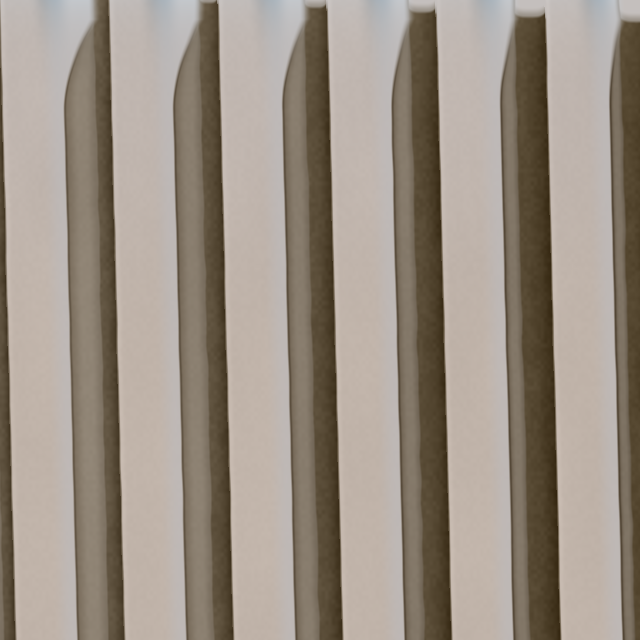
This texture is drawn by a Shadertoy shader. Its source:

```glsl
// Row of slanted cream radiator ribs with shaded side walls and dark gaps under a top rail.

float hash(vec2 p) {
    return fract(sin(dot(p, vec2(127.1, 311.7))) * 43758.545);
}

float noise(vec2 p) {
    vec2 c = floor(p), f = fract(p);
    f = f * f * (3.0 - 2.0 * f);
    return mix(mix(hash(c), hash(c + vec2(1, 0)), f.x),
               mix(hash(c + vec2(0, 1)), hash(c + vec2(1, 1)), f.x), f.y);
}

// Soft step that stays at least one pixel wide
float edgeStep(float edge, float x, float blur) {
    float w = max(blur, 0.8 / iResolution.y);
    return smoothstep(edge - w, edge + w, x);
}

void mainImage(out vec4 fragColor, in vec2 fragCoord) {
    vec2 uv = fragCoord / iResolution.xy;
    float depth = 1.0 - uv.y;              // distance below the top

    // Rib index and position across the rib
    float period = 0.1704;
    float wobble = 0.0012 * (noise(vec2(uv.x * 5.0, uv.y * 22.0)) - 0.5);
    float across = uv.x + 0.0015 - 0.0245 * depth + wobble;
    float rib = floor(across / period);
    float x = across - rib * period;

    // Walls narrow to the right; the face flares into a shoulder at the top
    float wallEnd = 0.1475 - 0.0060 * rib
                  + 0.0025 * (noise(vec2(rib * 7.0, uv.y * 28.0)) - 0.5);
    float flare = pow(clamp((0.17 - depth) / 0.14, 0.0, 1.0), 1.8);
    float faceEnd = mix(0.0975, wallEnd + 0.001, flare);
    float topGlow = exp(-depth * 22.0);
    float grain = noise(uv * vec2(190.0, 150.0)) - 0.5;
    float cloud = noise(uv * vec2(14.0, 7.0)) - 0.5;

    // Front face: warm cream, cool rim on the right, pale towards the top
    vec3 face = mix(vec3(0.75, 0.71, 0.685), vec3(0.755, 0.705, 0.665), smoothstep(0.1, 0.6, depth));
    face += 0.018 * cloud + 0.012 * grain;
    float rim = smoothstep(0.060, 0.092, x);
    face = mix(face, vec3(0.74, 0.73, 0.735), 0.65 * rim);
    face = mix(face, vec3(0.77, 0.79, 0.81), topGlow * (0.35 + 0.5 * rim));
    face -= vec3(0.10, 0.075, 0.06) * topGlow * smoothstep(0.045, 0.075, x)
          * (1.0 - smoothstep(0.085, 0.115, x));
    face += 0.025 * exp(-pow((x - 0.005) / 0.004, 2.0));

    // Side wall: darker on the right-hand ribs and beside its dark crease
    float wallT = clamp((x - faceEnd) / max(wallEnd - faceEnd, 0.004), 0.0, 1.0);
    vec3 wall = mix(vec3(0.48, 0.43, 0.365), vec3(0.56, 0.515, 0.455), smoothstep(0.0, 0.45, wallT));
    wall -= 0.07 * smoothstep(0.65, 1.0, wallT) + 0.013 * max(rib, 0.0);
    wall += 0.02 * cloud + 0.015 * grain;
    wall -= 0.10 * exp(-pow((x - faceEnd - 0.002) / 0.0018, 2.0));
    wall = mix(wall, vec3(0.46, 0.43, 0.38), 0.6 * flare);

    // Gap: brown, deepest against the next rib
    float gapT = clamp((x - wallEnd) / (period - wallEnd), 0.0, 1.0);
    vec3 gap = mix(vec3(0.385, 0.335, 0.26), vec3(0.265, 0.215, 0.14), gapT * gapT);
    gap -= vec3(0.011, 0.012, 0.015) * max(rib, 0.0);
    gap += 0.035 * grain + 0.03 * (noise(uv * vec2(60.0, 25.0)) - 0.5);
    gap += 0.05 * exp(-depth * 12.0);

    // Top rail, stepping lower to the right, with a rounded underside
    float railEnd = 0.0075 * rib - 0.003 - 0.006 * pow(abs(2.0 * gapT - 1.0), 4.0);
    vec3 rail = mix(vec3(0.77, 0.75, 0.74), vec3(0.59, 0.56, 0.52),
                    smoothstep(railEnd - 0.016, railEnd, depth));
    gap = mix(rail, gap, edgeStep(railEnd, depth, 0.003));

    // Assemble from left to right; the shoulder blends more softly
    vec3 color = mix(wall, gap, edgeStep(wallEnd, x, 0.002));
    color = mix(face, color, edgeStep(faceEnd, x, 0.0018 + 0.008 * flare));
    color = mix(gap, color, edgeStep(0.0018, x, 0.0018));
    fragColor = vec4(clamp(color, 0.0, 1.0), 1.0);
}
```
